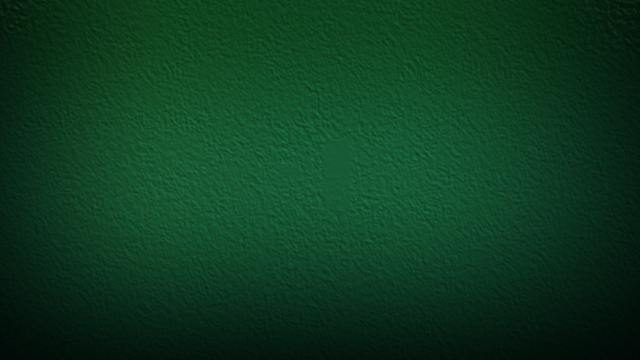
Write a Shadertoy shader that draws this texture.

```glsl
float hash(vec2 p) {
    vec3 q = fract(vec3(p.xyx) * 0.1031);
    q += dot(q, q.yzx + 33.33);
    return fract((q.x + q.y) * q.z);
}

float cornerSlope(vec2 corner, vec2 offset) {
    float angle = 6.2832 * hash(corner);
    return dot(vec2(cos(angle), sin(angle)), offset);
}

float gradientNoise(vec2 p) {
    vec2 cell = floor(p), f = fract(p), e = vec2(1, 0);
    vec2 s = f * f * f * (f * (f * 6.0 - 15.0) + 10.0);
    float low = mix(cornerSlope(cell, f), cornerSlope(cell + e, f - e), s.x);
    float high = mix(cornerSlope(cell + e.yx, f - e.yx), cornerSlope(cell + 1.0, f - 1.0), s.x);
    return mix(low, high, s.y);
}

float boxDistance(vec2 p, vec2 halfSize) {
    vec2 d = abs(p) - halfSize;
    return length(max(d, 0.0)) + min(max(d.x, d.y), 0.0);
}

float softSpot(vec2 p, vec2 centre, vec2 radius) {
    vec2 d = (p - centre) / radius;
    return exp(-dot(d, d));
}

// Sparse raised chips, at most one per grid cell
float chips(vec2 p, float density) {
    vec2 cell = floor(p);
    float height = 0.0;
    for (int y = -1; y <= 1; y++) {
        for (int x = -1; x <= 1; x++) {
            vec2 id = cell + vec2(x, y);
            vec2 centre = id + vec2(hash(id + 11.0), hash(id + 37.0));
            vec2 radius = mix(vec2(0.05), vec2(0.08, 0.14), hash(id + 71.0));
            float present = step(1.0 - density, hash(id + 5.0));
            height += present * softSpot(p, centre, radius);
        }
    }
    return height;
}

// How coarse the plaster is: lumpy middle and flaking upper corners
float roughness(vec2 p) {
    float corners = softSpot(p, vec2(0.0, 1.0), vec2(0.2, 0.14))
                  + softSpot(p, vec2(1.76, 0.98), vec2(0.18, 0.2));
    float middle = softSpot(p, vec2(0.88, 0.6), vec2(0.16, 0.07))
                 + 0.8 * softSpot(p, vec2(0.85, 0.24), vec2(0.2, 0.13));
    return 0.2 + corners + 0.5 * middle;
}

// Smoothed filler patch, faded below the ledge
float patchMask(vec2 p) {
    vec2 q = p - vec2(0.937, 0.515);
    q += 0.006 * vec2(gradientNoise(p * 40.0), gradientNoise(p * 33.0 + 9.0));
    float cover = 1.0 - smoothstep(-0.003, 0.006, boxDistance(q, vec2(0.034, 0.095)));
    return cover * mix(0.65, 1.0, smoothstep(0.46, 0.52, p.y));
}

// Faint loop and ledge left by the filler
float patchRelief(vec2 p, float mask) {
    vec2 q = (p - vec2(0.935, 0.466)) * vec2(1.0, 0.75);
    q += 0.008 * gradientNoise(p * 38.0);
    float ringDistance = (length(q) - 0.018) / 0.004;
    float ring = exp(-ringDistance * ringDistance) * smoothstep(-0.02, 0.012, q.x);
    float ledge = softSpot(p, vec2(0.92, 0.508), vec2(0.04, 0.005));
    return 0.1 * mask + 0.16 * ring + 0.16 * ledge;
}

// Several grain sizes, slightly stretched along the falling diagonal
float plasterHeight(vec2 p) {
    vec2 q = mat2(0.74, -0.67, 0.67, 0.74) * p;
    q += 0.004 * gradientNoise(p * 24.0);
    float patchiness = 0.95 + 0.7 * gradientNoise(p * 13.0 + 3.0);
    float grain = 0.47 * gradientNoise(q * vec2(108.0, 86.0))
                + 0.21 * gradientNoise(q.yx * vec2(160.0, 178.0) + 19.0);
    float swell = 0.32 * gradientNoise(q * vec2(56.0, 44.0) + 31.0);
    float lumps = 0.75 * gradientNoise(q * vec2(66.0, 54.0) + 7.0) * roughness(p);
    float mask = patchMask(p);
    float surface = (grain * patchiness + swell + lumps) * (1.0 - 0.85 * mask);
    return surface + patchRelief(p, mask) + 0.3 * chips(p * 11.0, 0.1);
}

// Broad pool of light that falls away fastest toward the floor
float wallLight(vec2 uv) {
    float left = smoothstep(-0.22, 0.3, uv.x);
    float right = 1.0 - smoothstep(0.6, 1.25, uv.x);
    float bottom = smoothstep(-0.2, 0.5, uv.y);
    float top = 1.0 - 0.25 * smoothstep(0.55, 1.0, uv.y);
    return left * right * bottom * top;
}

vec3 wallColour(vec2 uv, float light) {
    vec3 emerald = vec3(0.081, 0.345, 0.205);
    vec3 leaf = vec3(0.072, 0.342, 0.153);
    vec3 tint = mix(emerald, leaf, smoothstep(0.5, 1.0, uv.y));
    float leftWarmth = softSpot(uv, vec2(0.2, 0.62), vec2(0.2, 0.4));
    tint += leftWarmth * vec3(0.012, 0.0, -0.015);
    tint.r *= mix(0.65, 1.0, smoothstep(0.1, 0.8, light));
    return tint * light + vec3(0.003, 0.011, 0.009);
}

void mainImage(out vec4 fragColor, in vec2 fragCoord) {
    vec2 uv = fragCoord / iResolution.xy;
    vec2 p = fragCoord / iResolution.y;

    // Grazing light across the grain
    vec2 lightStep = vec2(0.0014, 0.0022);
    float slope = plasterHeight(p - lightStep) - plasterHeight(p + lightStep);
    float relief = clamp(slope * 0.5, -0.35, 0.35);

    vec3 colour = wallColour(uv, wallLight(uv)) * (1.0 + relief);

    // Warm flecks in the worn upper corners
    float worn = smoothstep(0.5, 1.1, roughness(p)) * smoothstep(0.75, 0.95, uv.y);
    colour += worn * max(relief, 0.0) * vec3(0.12, 0.16, 0.03);

    fragColor = vec4(clamp(colour, 0.0, 1.0), 1.0);
}
```
